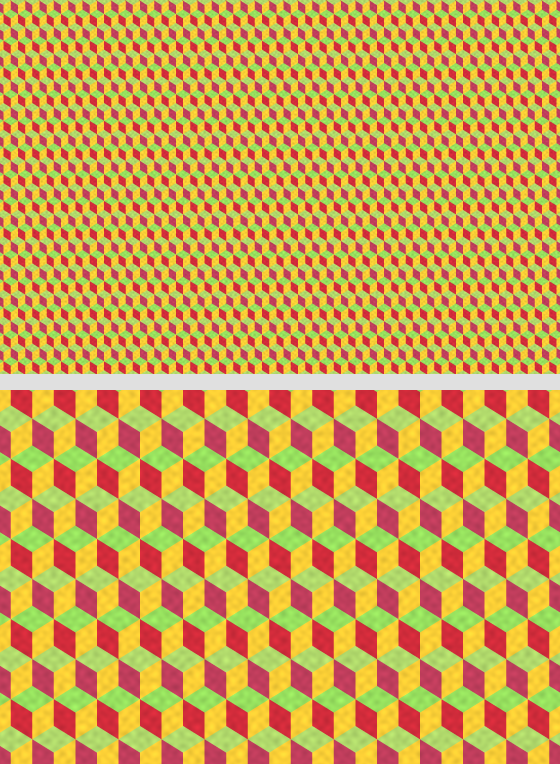
Top, the full canvas; bottom, a detail of the centre.
Reproduce this pattern procedurally as a WebGL 1 fragment shader.

```glsl
precision highp float;
// Tumbling blocks: staggered rows of cubes with a green top, a red left face
// and a yellow right face. The row under each sample is found from its zigzag
// upper edge; tones alternate by row, and fine thread grain covers the faces.

uniform vec2 u_resolution;

const vec2 CELLS = vec2(39.0, 28.0);   // cubes across, rows down
const vec2 ORIGIN = vec2(0.25, 0.05);  // centre of the first top face
const float RISE = 1.0 / 3.0;          // half height of a top face, in rows
const int SUBSAMPLES = 4;

const vec3 YELLOW = vec3(0.98, 0.81, 0.21);
const vec3 LIME = vec3(0.59, 0.88, 0.37);
const vec3 PALE_GREEN = vec3(0.69, 0.85, 0.42);
const vec3 CRIMSON = vec3(0.82, 0.17, 0.23);
const vec3 MAUVE = vec3(0.75, 0.24, 0.36);

vec2 hashGradient(vec2 cell) {
    vec2 mixed = fract(cell * vec2(0.1031, 0.1137));
    mixed += dot(mixed, mixed.yx + 33.33);
    float angle = 6.2832 * fract((mixed.x + mixed.y) * mixed.x);
    return vec2(cos(angle), sin(angle));
}

float gradientNoise(vec2 p) {
    vec2 cell = floor(p);
    vec2 f = p - cell;
    vec2 blend = f * f * f * (f * (f * 6.0 - 15.0) + 10.0);
    float a = dot(hashGradient(cell), f);
    float b = dot(hashGradient(cell + vec2(1.0, 0.0)), f - vec2(1.0, 0.0));
    float c = dot(hashGradient(cell + vec2(0.0, 1.0)), f - vec2(0.0, 1.0));
    float d = dot(hashGradient(cell + vec2(1.0, 1.0)), f - vec2(1.0, 1.0));
    return mix(mix(a, b, blend.x), mix(c, d, blend.x), blend.y);
}

// Signed distance across from the nearest cube axis; odd rows shift by half.
float acrossCube(float x, float row) {
    return fract(x + 0.5 * mod(row, 2.0) + 0.5) - 0.5;
}

vec3 cubeColor(vec2 p, float rise) {
    // Pick the row, stepping back where the zigzag edge lies below the point.
    float row = floor(p.y + rise);
    float across = acrossCube(p.x, row);
    if (p.y < row - rise + 2.0 * rise * abs(across)) {
        row -= 1.0;
        across = acrossCube(p.x, row);
    }
    float odd = mod(row, 2.0);

    // Choose the face.
    if (p.y < row + rise - 2.0 * rise * abs(across)) {
        return mix(PALE_GREEN, LIME, odd);
    }
    return across < 0.0 ? mix(MAUVE, CRIMSON, odd) : YELLOW;
}

// Small crossing threads with uneven grain.
float threadGrain(vec2 p, float threads) {
    vec2 wave = sin(p * threads * 3.14159);
    return 0.035 * wave.x * wave.y + 0.10 * gradientNoise(p * threads);
}

void main() {
    // Average subsamples to smooth the face edges.
    vec3 color = vec3(0.0);
    for (int j = 0; j < SUBSAMPLES; j++) {
        for (int i = 0; i < SUBSAMPLES; i++) {
            vec2 offset = (vec2(float(i), float(j)) + 0.5) / float(SUBSAMPLES) - 0.5;
            vec2 uv = (gl_FragCoord.xy + offset) / u_resolution;
            vec2 p = vec2(uv.x, 1.0 - uv.y) * CELLS - ORIGIN;
            color += cubeColor(p, RISE);
        }
    }
    color /= float(SUBSAMPLES * SUBSAMPLES);

    // Cloth texture.
    vec2 uv = gl_FragCoord.xy / u_resolution;
    color *= 1.0 + threadGrain(uv * CELLS, 6.0);
    gl_FragColor = vec4(clamp(color, 0.0, 1.0), 1.0);
}
```
